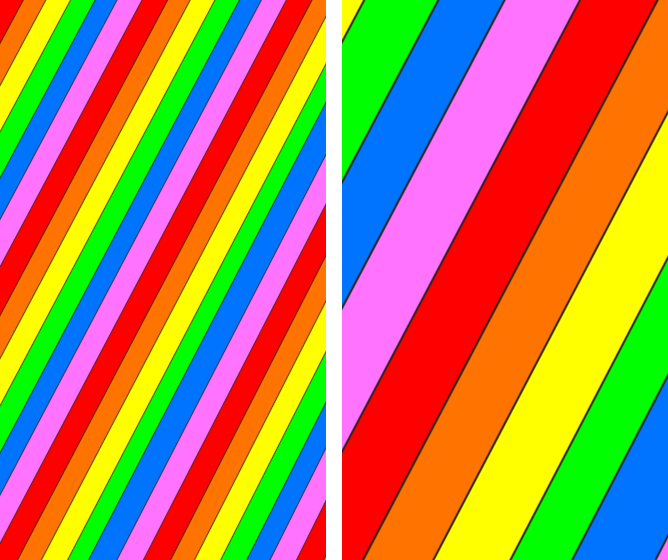
Left: the whole. Right: its middle third, enlarged.
Give the GLSL for this pattern, as a Shadertoy shader.

```glsl
const vec3 INK = vec3(0.15, 0.14, 0.10);
const float LINE_HALF_WIDTH = 0.0006;
const float LEAN_COSINE = 0.885;

// Band colours, in order from each seam between red and orange
const vec3 BANDS[6] = vec3[6](
    vec3(1.0, 0.45, 0.0), vec3(1.0, 1.0, 0.0), vec3(0.0, 1.0, 0.0),
    vec3(0.0, 0.45, 1.0), vec3(1.0, 0.45, 1.0), vec3(1.0, 0.0, 0.0));

// Where each band starts, as a fraction of one repeat
const float STARTS[6] = float[6](0.0, 0.156, 0.327, 0.497, 0.649, 0.822);

// Width of one repeat; the stripes fan out towards the bottom
float repeatWidth(float side, float down) {
    return mix(0.2578, side < 0.0 ? 0.2630 : 0.2734, down);
}

// Start of a band, with the green of one repeat cut narrower
float bandStart(int band, float cell) {
    float trim = (band == 3 && cell == 2.0) ? 0.033 : 0.0;
    return STARTS[band] - trim;
}

float coverage(float signedDistance, float pixel) {
    return clamp(0.5 + signedDistance / pixel, 0.0, 1.0);
}

vec3 rainbowStripes(vec2 p, float pixel) {
    // Horizontal distance from the leaning central seam, counted in repeats
    float down = 1.0 - p.y;
    float side = p.x - mix(0.5573, 0.03125, down);
    float width = repeatWidth(side, down);
    float along = 2.0 + side / width;
    float cell = floor(along);
    float phase = along - cell;

    // Lay the bands over one another, keeping the nearest seam
    vec3 colour = BANDS[5];
    float nearest = 1.0;
    for (int i = 0; i < 7; i++) {
        int band = i % 6;
        float start = bandStart(band, cell) + float(i / 6);
        float seam = (phase - start) * width * LEAN_COSINE;
        colour = mix(colour, BANDS[band], coverage(seam, pixel));
        nearest = min(nearest, abs(seam));
    }

    // Fine dark line along every seam
    float line = smoothstep(-pixel, pixel, LINE_HALF_WIDTH - nearest);
    return mix(colour, INK, line);
}

void mainImage(out vec4 fragColor, in vec2 fragCoord) {
    float pixel = 1.0 / iResolution.y;
    fragColor = vec4(rainbowStripes(fragCoord * pixel, pixel), 1.0);
}
```
